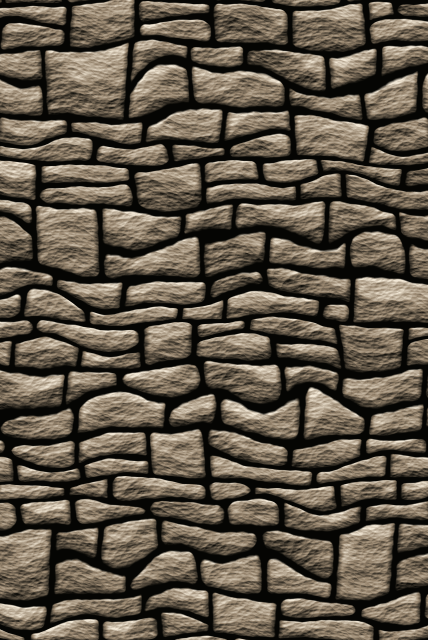
Write a Shadertoy shader that draws this texture.

```glsl
// Dry-stacked wall of rough tan stones with deep black joints, lit from above.
#define COURSES 8.0     // double courses per canvas width
#define STONES 6.0      // stones per course
#define TALL 0.17       // share of stones two rows high
#define GAP 0.0062      // half width of a joint
#define RELIEF 2.7      // strength of the surface grain
#define JOINT vec3(0.02, 0.02, 0.01)
#define TAN vec3(0.59, 0.52, 0.43)
#define CREAM vec3(0.95, 0.91, 0.84)

float hash(vec2 p) {
    return fract(sin(dot(p, vec2(127.1, 311.7))) * 4375.85);
}

// Distance to the nearest scattered point.
float cellular(vec2 p) {
    vec2 id = floor(p), f = fract(p);
    float nearest = 2.0;
    for (int y = -1; y <= 1; y++)
    for (int x = -1; x <= 1; x++) {
        vec2 o = vec2(x, y);
        vec2 q = o + vec2(hash(id + o), hash(id + o + 57.3)) - f;
        nearest = min(nearest, dot(q, q));
    }
    return sqrt(nearest);
}

// Chipped surface: three layers of flattened cells.
float rockHeight(vec2 p) {
    p += 0.006 * sin(p.yx * vec2(47.0, 31.0));
    float h = 0.0, amp = 0.5;
    vec2 freq = vec2(11.0, 21.0);
    for (int i = 0; i < 3; i++) {
        h += amp * cellular(p * freq + float(i) * 7.7);
        freq *= 2.6;
        amp *= 0.48;
    }
    return h;
}

bool isTall(float i, float course) {
    return hash(vec2(i, course) + 3.7) < TALL;
}

// Upright joint i; both rows share it beside a tall stone.
float jointX(float i, float course, float row, float f) {
    bool shared = isTall(i, course) || isTall(i - 1.0, course);
    vec2 seed = vec2(i, course * 2.0 + (shared ? 0.5 : row));
    float shift = shared ? 0.0 : 0.2 - 0.4 * row;
    float jitter = (hash(seed) - 0.5) * (shared ? 0.4 : 0.5);
    float lean = (hash(seed + 19.0) - 0.5) * 0.22 * (f - 0.5);
    return i + shift + jitter + lean;
}

void mainImage(out vec4 fragColor, in vec2 fragCoord) {
    vec2 p = fragCoord / iResolution.xy * vec2(1.0, 1.5);

    // Uneven courses
    float level = p.y * COURSES + 0.15 * sin(p.y * 17.0)
        + 0.11 * sin(p.x * 9.0 + 1.7 * sin(p.y * 5.0))
        + 0.05 * sin(p.x * 23.0 + p.y * 11.0);
    float course = floor(level), f = fract(level);
    float x = p.x * STONES + 5.0 * hash(vec2(course, 8.3));
    float split = 0.5 + 0.12 * sin(x * 2.1 + course * 4.3)
        + 0.07 * sin(x * 4.7 + course * 2.7);
    float row = step(split, f);

    // Stone that holds this point
    float i = floor(x);
    if (x < jointX(i, course, row, f)) i -= 1.0;
    else if (x >= jointX(i + 1.0, course, row, f)) i += 1.0;
    float left = jointX(i, course, row, f);
    float right = jointX(i + 1.0, course, row, f);
    bool tall = isTall(i, course);
    if (tall) row = 0.0;
    float low = row * split;
    float high = (tall || row > 0.5) ? 1.0 : split;
    vec2 uv = vec2((x - left) / (right - left), (f - low) / (high - low));
    vec2 id = vec2(i, course * 2.0 + row);
    float seed = hash(id + 41.0);

    // Distances to its sides, with a sagging shoulder and worn edges
    float wear = 0.0035 * (cellular(p * 38.0) - 0.5)
        + 0.0012 * sin(p.x * 71.0 + seed * 30.0);
    float inset = GAP + wear;
    float shoulder = hash(id + 5.0) < 0.5 ? uv.x : 1.0 - uv.x;
    float top = (high - f) / COURSES - inset
        - 0.015 * hash(id + 11.0) * shoulder * shoulder;
    float bottom = (f - low) / COURSES - inset;
    float side = min(x - left, right - x) / STONES - inset;
    float bend = hash(id + 23.0);
    float radius = min(mix(0.004, 0.02, bend * bend), 0.35 * (high - low) / COURSES);
    vec2 corner = max(radius - vec2(side, min(top, bottom)), 0.0);
    float edge = radius - length(corner);

    // Light: wavy upper ledge, grain, top rim, shaded flanks
    float ledge = uv.y - 0.6 - 0.17 * sin(uv.x * 4.0 + seed * 6.3)
        - 0.06 * sin(uv.x * 11.0 + seed * 19.0);
    float lit = smoothstep(-0.05, 0.14, ledge) * mix(0.3, 1.0, hash(id + 31.0));
    float grain = rockHeight(p) - rockHeight(p + vec2(-0.001, 0.003));
    float tone = 0.43 + 0.14 * (uv.y - 0.5) + 0.28 * lit
        + RELIEF * grain + 0.14 * (seed - 0.5);
    tone += 0.14 * (1.0 - smoothstep(0.0, 0.009, top));
    tone *= mix(0.5, 1.0, smoothstep(0.0, 0.013, min(bottom, side)));
    tone = clamp(tone, 0.0, 1.0);

    vec3 stone = mix(JOINT, TAN, min(tone * 2.0, 1.0));
    stone = mix(stone, CREAM, max(tone * 2.0 - 1.0, 0.0));
    float soft = 0.0007 + 0.7 / iResolution.x;
    fragColor = vec4(mix(JOINT, stone, smoothstep(-soft, soft, edge)), 1.0);
}
```
